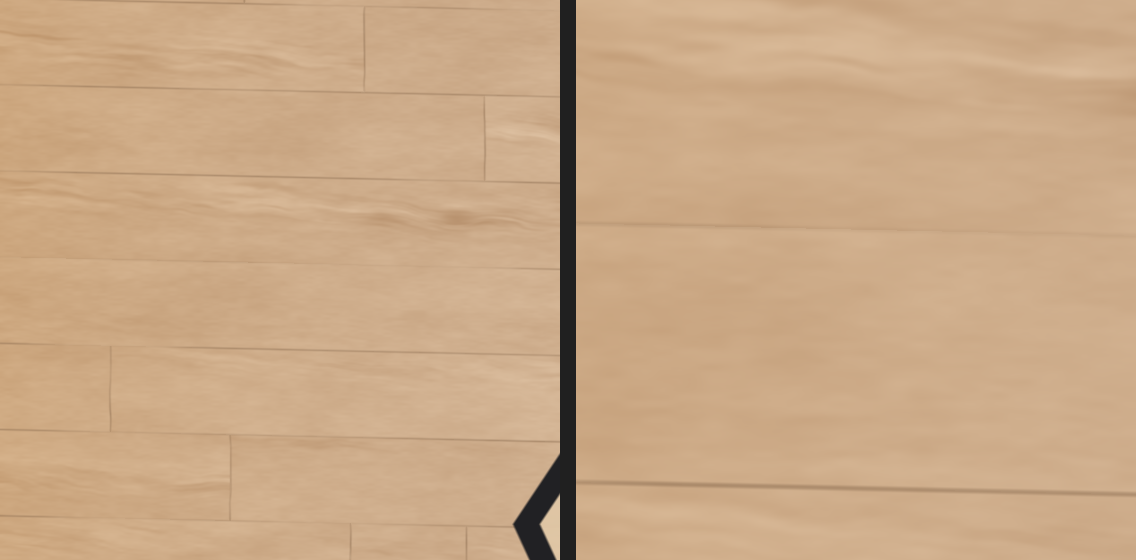
Left, the full canvas; right, a detail of the centre.
A Shadertoy shader for this texture:

```glsl
// Pale oak floor: long staggered planks, slightly tilted, with faint seams.
// Stretched value noise makes the mottling and pores; warped noise in one band
// per plank makes the raised grain. A dark chevron sits in the lower right corner.

#define ROW_HEIGHT 0.154
#define TILT 0.022
#define PLANK_LENGTH 1.312
#define STAGGER 0.2145
#define SEAM_WIDTH 0.0013
#define GRAIN_DEPTH 1.15
#define MOTTLE_DEPTH 0.65
#define CHEVRON_TIP vec2(0.940, 0.064)
#define CHEVRON_HALF_WIDTH 0.024

const vec3 OAK_DARK = vec3(0.76, 0.62, 0.485);
const vec3 OAK_LIGHT = vec3(0.84, 0.72, 0.595);
const vec3 SEAM_COLOR = vec3(0.53, 0.41, 0.30);
const vec3 CHEVRON_COLOR = vec3(0.13, 0.13, 0.14);
const vec3 INLAY_COLOR = vec3(0.87, 0.77, 0.64);

// Grain band per row: left plank centre, strength; right plank centre, strength
const vec4 GRAIN_BANDS[7] = vec4[7](
    vec4(0.58, 0.9, 0.50, 0.15), vec4(0.50, 0.15, 0.50, 0.6),
    vec4(0.34, 1.0, 0.34, 1.0), vec4(0.88, 0.3, 0.88, 0.3),
    vec4(0.50, 0.1, 0.15, 0.4), vec4(0.62, 0.65, 0.08, 0.45),
    vec4(0.30, 0.5, 0.30, 0.5));

float hash(vec2 p) {
    vec3 q = fract(vec3(p.xyx) * 0.1031);
    q += dot(q, q.yzx + 33.33);
    return fract((q.x + q.y) * q.z);
}

float noise(vec2 p) {
    vec2 cell = floor(p), f = fract(p);
    f = f * f * (3.0 - 2.0 * f);
    return mix(mix(hash(cell), hash(cell + vec2(1, 0)), f.x),
               mix(hash(cell + vec2(0, 1)), hash(cell + vec2(1, 1)), f.x), f.y);
}

// Layered noise, centred on zero
float fbm(vec2 p) {
    float sum = 0.0, amplitude = 0.5;
    for (int i = 0; i < 4; i++) {
        sum += amplitude * (noise(p) - 0.5);
        p = p * 2.03 + 17.7;
        amplitude *= 0.5;
    }
    return sum;
}

float line(float dist, float halfWidth, float blur) {
    return 1.0 - smoothstep(halfWidth - blur, halfWidth + blur, abs(dist));
}

// Slanted, wavy ridges that fade out away from the band centre
float raisedGrain(vec2 p, float across, vec2 band, float seed) {
    float warp = 0.055 * fbm(vec2(p.x * 5.0, p.y * 9.0) + seed);
    float wave = p.y - 0.10 * p.x + warp;
    float ridges = noise(vec2(p.x * 9.0 + seed, wave * 105.0)) - 0.5;
    ridges += 0.5 * (noise(vec2(p.x * 22.0, wave * 210.0 + seed)) - 0.5);
    float offset = across - band.x + 0.5 * fbm(vec2(p.x * 4.0, seed));
    float patches = 0.45 + 0.9 * noise(vec2(p.x * 5.0 + seed, p.y * 14.0));
    return ridges * band.y * patches * exp(-offset * offset / 0.045);
}

void mainImage(out vec4 fragColor, in vec2 fragCoord) {
    vec2 uv = fragCoord / iResolution.xy;
    float pixel = 1.0 / iResolution.y;
    vec2 p = vec2(uv.x, 1.0 - uv.y);

    // Plank layout, rows counted from the top
    float rowPos = (p.y - TILT * p.x + 0.003) / ROW_HEIGHT;
    float row = floor(rowPos), across = fract(rowPos);
    float joint = mod(0.651 + STAGGER * row, PLANK_LENGTH);
    float side = step(joint, p.x);
    float seed = 40.0 * hash(vec2(row + 5.0, side + 3.0));

    // Wood tone: broad light, plank variation, mottling, pores, raised grain
    float tone = 0.42 + 0.22 * p.x + 0.13 * p.y;
    tone += 0.24 * (hash(vec2(row + 11.0, side + 7.0)) - 0.5);
    tone += MOTTLE_DEPTH * fbm(vec2(p.x * 5.0, p.y * 17.0) + seed);
    tone += 0.35 * fbm(vec2(p.x * 28.0, p.y * 75.0) + seed);
    tone += 0.16 * (noise(vec2(p.x * 65.0, p.y * 230.0)) - 0.5);
    vec4 bands = GRAIN_BANDS[int(clamp(row, 0.0, 6.0))];
    vec2 band = side > 0.5 ? bands.zw : bands.xy;
    float grain = raisedGrain(p, across, band, seed);
    tone += GRAIN_DEPTH * (grain - 0.12 * abs(grain));
    vec3 color = mix(OAK_DARK, OAK_LIGHT, tone);
    float warmth = (1.0 - p.x) * (1.0 - p.x);
    color += vec3(0.008, -0.008, -0.035) * warmth;

    // Seams between rows fade in and out; end joints are steadier
    float blur = pixel + 0.0006;
    float seamDist = (across - step(0.5, across)) * ROW_HEIGHT;
    float seamFade = smoothstep(0.3, 0.8, noise(vec2(p.x * 5.0, round(rowPos) * 7.3)));
    float seam = line(seamDist, SEAM_WIDTH, blur) * (0.08 + 0.42 * seamFade);
    float wobble = 0.002 * (noise(vec2(row, p.y * 40.0)) - 0.5);
    float jointDist = p.x - joint + wobble;
    if (row > 5.5) jointDist = min(abs(jointDist), abs(p.x - 0.833));
    float jointFade = 0.2 + 0.35 * noise(vec2(row * 3.7, p.y * 30.0));
    seam = max(seam, line(jointDist, SEAM_WIDTH, blur) * jointFade);
    color = mix(color, SEAM_COLOR, seam);

    // Chevron pointing left, with a paler field inside it
    vec2 fromTip = uv - CHEVRON_TIP;
    float chevronDist = fromTip.x - max(0.667 * fromTip.y, -0.46 * fromTip.y);
    float edge = pixel + 0.0015;
    color = mix(color, INLAY_COLOR + 0.02 * (tone - 0.5), smoothstep(-edge, edge, chevronDist));
    color = mix(color, CHEVRON_COLOR, line(chevronDist, CHEVRON_HALF_WIDTH, edge));

    fragColor = vec4(clamp(color, 0.0, 1.0), 1.0);
}
```
